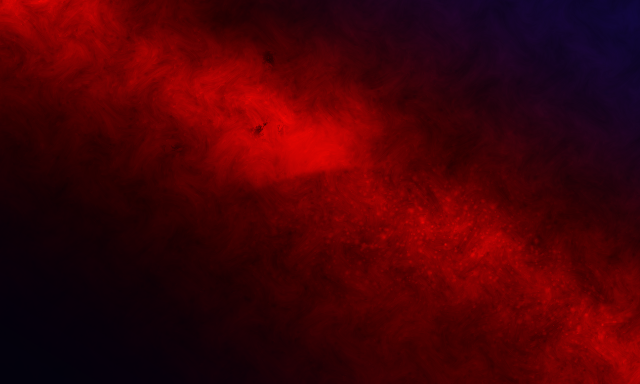
A Shadertoy shader for this background:

```glsl
// A weathered red glow running diagonally through black and deep indigo.

float hash(vec2 p) {
    return fract(sin(dot(p, vec2(127.1, 311.7))) * 4375.85);
}

// Layered, rotated and warped sines, roughly -1 to 1
float clouds(vec2 p) {
    float sum = 0.0, amp = 0.5;
    for (int i = 0; i < 7; i++) {
        p += 0.55 * sin(p.yx * 1.1 + float(i));
        sum += amp * sin(p.x) * sin(p.y);
        p = mat2(0.8, 0.6, -0.6, 0.8) * p * 1.75 + 2.3;
        amp *= 0.74;
    }
    return sum;
}

// Cellular flecks with a random size and strength in each cell
float flecks(vec2 p) {
    vec2 cell = floor(p);
    float sum = 0.0;
    for (int y = -1; y <= 1; y++)
    for (int x = -1; x <= 1; x++) {
        vec2 id = cell + vec2(x, y);
        vec2 center = id + vec2(hash(id), hash(id + 17.0));
        float strength = hash(id + 41.0);
        float radius = 0.2 + 0.4 * hash(id + 73.0);
        sum += strength * strength * (1.0 - smoothstep(0.0, radius, length(p - center)));
    }
    return sum;
}

// Soft elliptical spot
float spot(vec2 uv, vec2 center, vec2 size) {
    vec2 d = (uv - center) / size;
    return exp(-dot(d, d));
}

void mainImage(out vec4 fragColor, in vec2 fragCoord) {
    vec2 uv = fragCoord / iResolution.xy;
    vec2 p = uv * vec2(iResolution.x / iResolution.y, 1.0);
    float broad = clouds(p * 7.0);
    float grain = clouds(p * 27.0 + 4.0);
    float grit = flecks(p * 62.0 + 0.8 * grain) - flecks(p * 54.0 + 31.0);

    // Curved diagonal ridge with a different falloff on each side
    float ridge = 1.0 - 0.62 * uv.x - 0.32 * uv.x * uv.x;
    float d = ridge - uv.y + 0.025 * broad;
    float falloff = d > 0.0 ? mix(4.3, 1.9, smoothstep(0.0, 0.75, uv.x)) : 3.3;
    float red = 0.56 * exp(-falloff * (sqrt(d * d + 0.003) - 0.055));

    // Bright heart, cut off below by an arched crease
    float crease = 0.56 - 2.2 * (uv.x - 0.56) * (uv.x - 0.56) + 0.005 * grain;
    float above = smoothstep(-0.008, 0.012, uv.y - crease);
    red += 0.29 * spot(uv, vec2(0.47, 0.61), vec2(0.12, 0.11)) * mix(0.25, 1.0, above);
    red += 0.10 * spot(uv, vec2(0.35, 0.74), vec2(0.07, 0.07));
    red += 0.14 * spot(uv, vec2(0.74, 0.38), vec2(0.08, 0.08));
    red += 0.14 * spot(uv, vec2(0.05, 1.0), vec2(0.12, 0.05));
    red += 0.10 * spot(uv, vec2(0.95, 0.10), vec2(0.07, 0.08));

    // Smoky shadows
    float shade = 0.50 * spot(uv, vec2(0.39, 0.97), vec2(0.16, 0.10));
    shade += 0.40 * spot(uv, vec2(0.67, 0.60), vec2(0.09, 0.08));
    shade += 0.22 * spot(uv, vec2(0.40, 0.48), vec2(0.05, 0.04));
    shade += 0.30 * spot(uv, vec2(0.76, 0.12), vec2(0.11, 0.12));
    shade += 0.30 * spot(uv, vec2(0.86, 0.45), vec2(0.09, 0.12));
    red *= 1.0 - shade * (0.85 + 0.5 * broad);

    // Worn texture, calmer in the bright heart
    float calm = above * spot(uv, vec2(0.48, 0.61), vec2(0.10, 0.08));
    red *= 1.0 + (0.15 * broad + 0.24 * grain + 0.16 * grit) * (1.0 - 0.75 * calm);

    // Small charred marks
    float marks = spot(uv, vec2(0.415, 0.665), vec2(0.022, 0.022))
                + 0.7 * spot(uv, vec2(0.42, 0.845), vec2(0.010, 0.025))
                + 0.6 * spot(uv, vec2(0.27, 0.61), vec2(0.018, 0.016));
    red *= 1.0 - 0.75 * min(marks, 1.0) * smoothstep(-0.2, 0.5, clouds(p * 55.0));

    // Flecks scattered over the lower right flank
    float flank = spot(uv, vec2(0.68, 0.41), vec2(0.20, 0.17))
                + 0.7 * spot(uv, vec2(0.90, 0.17), vec2(0.13, 0.16));
    float dust = flecks(p * 48.0) + 0.8 * flecks(p * 80.0 + 9.0);
    red += flank * (0.25 * dust - 0.05) * (1.0 - above * 0.5);

    // Indigo corners beneath the red
    float indigo = smoothstep(1.25, 1.95, uv.x + uv.y + 0.03 * broad);
    vec3 color = vec3(0.035, 0.02, 0.19) * indigo * (1.0 + 0.2 * grain);
    color += vec3(0.0, 0.002, 0.045) * (1.0 - smoothstep(0.1, 0.8, uv.x + uv.y));
    red = max(red, 0.0) * (1.0 - 0.4 * indigo);
    color += vec3(red, 0.03 * red * red * red, 0.015 * red);
    fragColor = vec4(clamp(color, 0.0, 1.0), 1.0);
}
```
